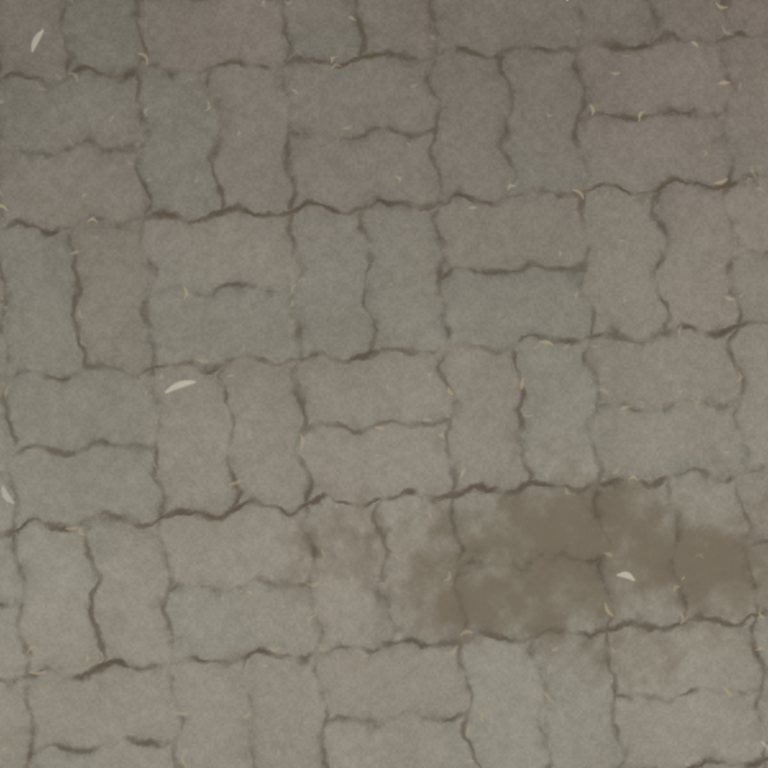
A Shadertoy shader for this texture:

```glsl
// Worn basketweave paving: square cells of two wavy-edged pavers, turned by
// a checker rule. A gently skewed grid gives the joints; hashes and noise add
// faint tints, broken joints, a soil stain and scattered pale dry leaves.

const vec2 CELL = vec2(0.1905, 0.195);        // size of a pair of pavers
const vec2 GRID_START = vec2(0.181, 0.104);   // first crossing from top left
const float WAVE = 0.029;                     // edge wave, in cells
const float JOINT_WIDTH = 0.0015;             // half width of a joint
const float JOINT_SOFT = 0.0042;
const float TINT_AMOUNT = 0.014;
const float GRAIN = 0.055;
const float FINE_GRAIN = 0.030;
const vec2 STAIN_CENTRE = vec2(0.78, 0.265);
const vec2 STAIN_SIZE = vec2(0.36, 0.125);

const vec3 STONE_TOP = vec3(0.465, 0.437, 0.400);
const vec3 STONE_BOTTOM = vec3(0.560, 0.539, 0.489);
const vec3 JOINT_COLOUR = vec3(0.335, 0.292, 0.240);
const vec3 STAIN_COLOUR = vec3(0.435, 0.395, 0.330);
const vec3 STRAW = vec3(0.670, 0.610, 0.500);
const vec3 LEAF = vec3(0.790, 0.765, 0.690);

float hash(vec2 p) {
    vec3 q = fract(p.xyx * 0.1031);
    q += dot(q, q.yzx + 33.33);
    return fract((q.x + q.y) * q.z);
}

float noise(vec2 p) {
    vec2 i = floor(p), f = fract(p);
    f = f * f * (3.0 - 2.0 * f);
    return mix(mix(hash(i), hash(i + vec2(1, 0)), f.x),
               mix(hash(i + vec2(0, 1)), hash(i + vec2(1, 1)), f.x), f.y);
}

float fbm(vec2 p) {
    float sum = 0.0, amp = 0.5;
    for (int i = 0; i < 4; i++) {
        sum += amp * noise(p);
        p = p * 2.03 + 17.3;
        amp *= 0.5;
    }
    return sum / 0.9375;
}

// Rounded zigzag with two periods per cell
vec2 zigzag(vec2 t) {
    vec2 a = t * 12.5664;
    return sin(a) - sin(3.0 * a) / 9.0;
}

// Canvas position to cell coordinates, rows counted from the top
vec2 toGrid(vec2 p) {
    float d = 1.0 - p.y;
    vec2 skew = vec2(-0.02 * d - 0.035 * d * d, p.x * (0.055 + 0.035 * d));
    vec2 q = (vec2(p.x, d) + skew - GRID_START) / CELL;
    vec2 wobble = vec2(fbm(p * 45.0), fbm(p * 45.0 + 50.0)) - 0.5;
    return q + WAVE * zigzag(q.yx) + 0.095 * wobble;
}

float joint(float dist, float width, float pixel) {
    return 1.0 - smoothstep(width - pixel, width + JOINT_SOFT + pixel, dist);
}

// Coverage of curled, tapered slivers, at most one per grid square
float slivers(vec2 p, float grid, float chance, vec2 size, float pixel) {
    float cover = 0.0;
    vec2 home = floor(p * grid);
    for (int y = -1; y <= 1; y++)
    for (int x = -1; x <= 1; x++) {
        vec2 id = home + vec2(x, y) + grid * 3.0;
        if (hash(id) > chance) continue;
        vec2 jitter = vec2(hash(id + 11.0), hash(id + 23.0));
        vec2 v = p - (id - grid * 3.0 + jitter) / grid;
        float angle = 6.2832 * hash(id + 37.0);
        v = mat2(cos(angle), sin(angle), -sin(angle), cos(angle)) * v;
        float len = size.x * mix(0.4, 1.0, hash(id + 41.0));
        float along = clamp(v.x / len, -1.0, 1.0);
        v.y -= (hash(id + 53.0) - 0.5) * 1.3 * len * along * along;
        float dist = length(vec2(v.x - along * len, v.y));
        float width = size.y * (1.0 - 0.6 * along * along);
        float soft = pixel + 0.0010;
        float fade = mix(0.4, 1.0, hash(id + 67.0));
        cover = max(cover, fade * (1.0 - smoothstep(width - soft, width + soft, dist)));
    }
    return cover;
}

void mainImage(out vec4 fragColor, in vec2 fragCoord) {
    vec2 p = fragCoord / iResolution.xy;
    float pixel = 1.0 / min(iResolution.x, iResolution.y);

    // Cell, paver and distances to the joints
    vec2 q = toGrid(p), cell = floor(q), f = fract(q);
    bool lying = mod(cell.x + cell.y, 2.0) > 0.5;
    float across = lying ? f.y : f.x;
    float second = step(0.5, across);
    vec2 paver = cell * 2.0 + (lying ? vec2(0, second) : vec2(second, 0)) + 40.0;
    vec2 border = min(f, 1.0 - f) * CELL;
    float middle = abs(across - 0.5) * CELL.x;

    // Stone: light falloff, redder upper right, tints, blotches, grain
    vec3 colour = mix(STONE_TOP, STONE_BOTTOM, smoothstep(-0.05, 0.8, 1.0 - p.y + 0.06 * p.x));
    float hue = 0.55 * (hash(paver + 7.0) - 0.5) + 0.9 * (fbm(p * 3.0 + 4.0) - 0.5);
    hue += 0.9 * (p.x - 0.5) * p.y;
    colour += TINT_AMOUNT * (hash(paver) - 0.5);
    colour += TINT_AMOUNT * hue * vec3(1.0, -0.4, -0.2);
    colour += 0.055 * (fbm(p * 9.0) - 0.5);
    colour += GRAIN * (fbm(p * 100.0) - 0.5);
    colour += FINE_GRAIN * (noise(p * 300.0) - 0.5);

    // Soil stain, ragged and mottled
    float reach = length((p - STAIN_CENTRE) / STAIN_SIZE);
    reach += 1.5 * (fbm(p * 15.0) - 0.5) + 0.9 * (fbm(p * 55.0) - 0.5);
    float soil = 1.0 - smoothstep(0.15, 1.3, reach);
    colour = mix(colour, STAIN_COLOUR, 0.78 * soil);

    // Joints: courses are darkest, all break up along their length
    float wear = 0.6 * fbm(p * 17.0 + 9.0) + 0.4 * noise(p * 58.0 + 3.0);
    wear = smoothstep(0.34, 0.70, wear);
    float width = JOINT_WIDTH * mix(0.0, 2.2, noise(p * 75.0));
    float lines = max(0.9 * joint(border.y, width, pixel),
                  max(0.58 * joint(border.x, width * 0.8, pixel),
                      0.64 * joint(middle, width * 0.8, pixel)));
    float nearest = min(middle, min(border.x, border.y));
    float crumbs = smoothstep(0.45, 0.75, fbm(p * 60.0 + 31.0));
    colour *= 1.0 - 0.14 * exp(-nearest / 0.009) * crumbs;
    colour *= 1.0 - 0.05 * exp(-nearest / 0.007) * (0.4 + wear);
    colour = mix(colour, JOINT_COLOUR, lines * mix(0.12, 0.85, wear) * (1.0 - 0.65 * soil));

    // Straw caught along joints, then loose crumbs and curled leaves
    float caught = 1.0 - smoothstep(0.008, 0.018, nearest);
    colour = mix(colour, STRAW, 0.75 * caught * slivers(p, 26.0, 0.32, vec2(0.009, 0.0023), pixel));
    colour = mix(colour, STRAW, 0.6 * slivers(p + 0.37, 19.0, 0.16, vec2(0.005, 0.0020), pixel));
    colour = mix(colour, LEAF, 0.95 * slivers(p + 0.13, 6.0, 0.22, vec2(0.021, 0.0042), pixel));

    fragColor = vec4(clamp(colour, 0.0, 1.0), 1.0);
}
```
